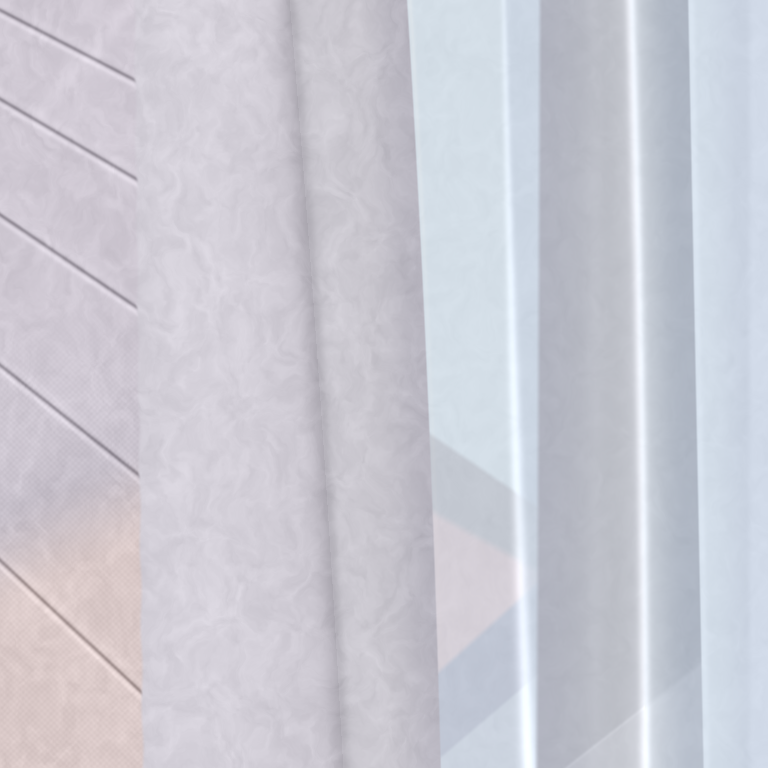
Write a three.js fragment shader that draws this texture.

```glsl
varying vec2 vUv;

float hash(vec2 p) {
  p = fract(p * vec2(123.34, 345.45));
  p += dot(p, p + 34.35);
  return fract(p.x * p.y);
}

float noise(vec2 p) {
  vec2 i = floor(p), f = fract(p);
  f = f * f * (3.0 - 2.0 * f);
  return mix(mix(hash(i), hash(i + vec2(1, 0)), f.x),
             mix(hash(i + vec2(0, 1)), hash(i + vec2(1, 1)), f.x), f.y);
}

float fbm(vec2 p) {
  float sum = 0.0, amp = 0.5;
  for (int i = 0; i < 5; i++) {
    sum += amp * noise(p);
    p = mat2(1.6, 1.2, -1.2, 1.6) * p + 7.3;
    amp *= 0.5;
  }
  return sum;
}

float edge(float d, float soft) { return smoothstep(-soft, soft, d); }
float ridge(float d, float width) { return exp(-d * d / (width * width)); }

// Panelled wall with slanting grooves that spread towards the floor
vec3 wall(vec2 p) {
  float warm = edge(0.27 + p.x * 0.45 - p.y, 0.07);
  vec3 col = mix(vec3(0.81, 0.785, 0.825), vec3(0.855, 0.79, 0.785), warm);
  col += 0.035 * ridge(p.y - 0.87 - (p.x - 0.065) * 1.15, 0.02) * edge(p.y - 0.85, 0.04);
  col -= 0.035 * ridge(p.y - 0.32 - p.x * 0.4, 0.06);
  for (int i = 0; i < 5; i++) {
    float n = float(i);
    float slope = 0.52 + 0.055 * n + 0.012 * n * n;
    float d = p.y - 0.987 + 0.386 * (pow(1.3, n) - 1.0) + slope * p.x;
    d /= sqrt(1.0 + slope * slope);
    col -= 0.22 * ridge(d, 0.0026);
    col += 0.07 * ridge(d + 0.006, 0.0035);
    col += 0.025 * ridge(d - 0.008, 0.006);
  }
  float weave = sin(p.x * 780.0) * sin(p.y * 780.0);
  return col + 0.012 * weave * edge(0.55 - p.y, 0.1);
}

// Heavy cloth with one long crease and a shaded right side
vec3 drape(vec2 p, float t, float hem) {
  float d = p.x - (0.377 + 0.085 * t - 0.015 * t * t);
  vec3 col = mix(vec3(0.815, 0.80, 0.835), vec3(0.835, 0.82, 0.855), ridge(p.x - 0.26, 0.09));
  col = mix(col, vec3(0.785, 0.775, 0.805), edge(d, 0.008));
  col -= 0.085 * ridge(d, d < 0.0 ? 0.016 : 0.009);
  col -= 0.03 * ridge(d, 0.04) * step(d, 0.0);
  col += 0.015 * ridge(d - 0.035, 0.025);
  col -= vec3(0.065, 0.065, 0.055) * smoothstep(-0.075, 0.0, p.x - hem);
  return col;
}

// Sheer cloth: folds of light and grey, with slanting shapes behind
vec3 sheer(vec2 p, float t) {
  float seam = 0.656 + 0.022 * t + 0.01 * t * t;
  vec3 col = mix(vec3(0.83, 0.87, 0.905), vec3(0.80, 0.84, 0.89), edge(p.x - seam, 0.006));

  // Window ledge and floor seen through the first fold
  float x = p.x - 0.56;
  float sill = 0.435 - 0.68 * x - p.y;
  float ledge = 0.335 - 0.56 * x - p.y;
  float stripe = 0.115 + 0.9 * x - p.y;
  float ground = 0.002 + 0.85 * x - p.y;
  vec3 behind = mix(vec3(0.765, 0.785, 0.82), vec3(0.835, 0.815, 0.845), edge(ledge, 0.008));
  behind = mix(behind, vec3(0.75, 0.775, 0.83), edge(stripe, 0.006));
  behind = mix(behind, vec3(0.80, 0.83, 0.875), edge(ground, 0.004));
  col = mix(col, behind, edge(sill, 0.005) * mix(1.0, 0.3, edge(p.x - seam, 0.008)));
  col += (0.06 + 0.13 * t) * ridge(p.x - seam, 0.004 + 0.006 * t);

  // Grey fold
  float fold = edge(p.x - 0.703 + 0.004 * t, 0.004);
  vec3 grey = mix(vec3(0.695, 0.705, 0.75), vec3(0.735, 0.745, 0.775), smoothstep(0.70, 0.81, p.x));
  grey += 0.015 * ridge(p.x - 0.775, 0.012);
  col = mix(col, grey, fold);

  // Bright pleat and the blue-grey cloth to its right
  float pleat = p.x - (0.821 + 0.032 * t - 0.013 * t * t);
  vec3 shade = mix(vec3(0.755, 0.78, 0.815), vec3(0.685, 0.715, 0.765), smoothstep(0.0, 0.06, pleat));
  col = mix(col, shade, edge(pleat, 0.004));
  float glint = 0.9 * p.x - 0.664 - p.y - 0.12 * (p.x - 0.735);
  col += 0.04 * edge(glint, 0.006) * fold;
  col += 0.035 * ridge(glint, 0.003) * fold * step(pleat, 0.0);
  col += 0.16 * ridge(pleat, 0.007) + 0.04 * ridge(pleat, 0.022);

  // Outer panel
  float outer = p.x - (0.896 + 0.02 * t);
  vec3 panel = mix(vec3(0.825, 0.865, 0.91), vec3(0.79, 0.825, 0.88), smoothstep(0.01, 0.07, outer));
  panel += 0.03 * edge(p.x - 0.976, 0.006);
  panel += 0.03 * ridge(outer - 0.004, 0.005);
  return mix(col, panel, edge(outer, 0.0018));
}

void main() {
  vec2 p = vUv;
  float t = 1.0 - p.y;
  float hem = 0.530 + 0.062 * t - 0.018 * t * t;
  float side = 0.175 + 0.011 * t + 0.001 * sin(p.y * 60.0);

  vec3 col = mix(wall(p), drape(p, t, hem), edge(p.x - side, 0.003));
  col = mix(col, sheer(p, t), edge(p.x - hem, 0.0016));
  col += vec3(0.03, 0.02, 0.01) * ridge(p.x - hem - 0.004, 0.003) * p.y;

  // Crinkled fibres, strongest on the heavy cloth
  vec2 bend = vec2(fbm(p * 18.0), fbm(p * 18.0 + 5.0));
  float fibre = fbm(p * vec2(75.0, 55.0) + 5.0 * bend) - 0.48;
  float mottle = fbm(p * 14.0) - 0.48;
  float rough = mix(1.0, 0.4, edge(p.x - hem, 0.002));
  col += rough * (0.085 * fibre + 0.03 * mottle);
  gl_FragColor = vec4(col, 1.0);
}
```
